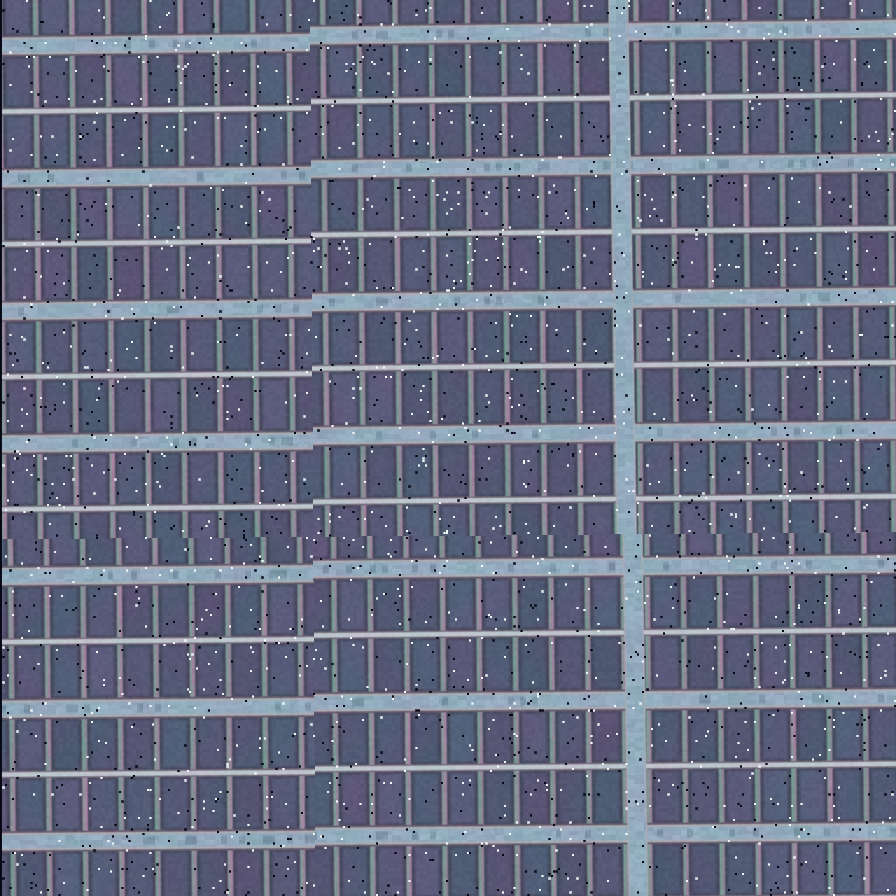
This pattern is drawn by a WebGL 2 fragment shader. Its source:

```glsl
#version 300 es
precision highp float;
// A glazed facade: slate panes between pale mullions, thin rails and wide floor bands.
// Three blocks of sheared, repeated cells are offset from each other and split by
// one wide post; hashed tints, grain and black and white specks weather the surface.
uniform vec2 u_resolution;
out vec4 fragColor;

float hash(vec2 p) {
    vec3 q = fract(vec3(p.xyx) * 0.1031);
    q += dot(q, q.yzx + 33.33);
    return fract((q.x + q.y) * q.z);
}

// Coverage of a strip, given the distance to its centre line.
float strip(float d, float halfWidth, float soft) {
    return 1.0 - smoothstep(halfWidth - soft, halfWidth + soft, abs(d));
}

void main() {
    vec2 p = gl_FragCoord.xy / u_resolution;
    p.y = 1.0 - p.y;
    float px = 1.0 / min(u_resolution.x, u_resolution.y);
    float soft = max(0.0012, 0.75 * px);

    // Blocks: a seam on the left, a post on the right, a sideways slip low down
    float slip = 0.0065 * step(0.602 - 0.008 * p.x, p.y);
    float afterSeam = step(0.346 + 0.006 * p.y, p.x);
    float postDistance = p.x - 0.690 - 0.016 * p.y - slip;
    float afterPost = step(0.0, postDistance);

    // Sheared coordinates, counted in floors and columns
    float tilt = p.x * (0.012 - 0.004 * p.y) + afterSeam * (0.0078 - 0.005 * p.y);
    float level = (p.y + tilt - 0.0515) / 0.148;
    float columnStart = 0.0396 - 0.0025 * afterSeam - 0.0137 * afterPost;
    float column = (p.x - 0.0095 * p.y - slip - columnStart) / 0.04037;

    // Distances to the nearest band, rail and mullion
    float bandDistance = (fract(level + 0.5) - 0.5) * 0.148;
    float railDistance = (fract(level) - 0.494) * 0.148;
    float mullionDistance = (fract(column + 0.5) - 0.5) * 0.04037;

    // Panes: one tint each, with a darker frame inside the edges
    float block = afterSeam + afterPost;
    vec2 pane = vec2(floor(column) + 41.0 * block, floor(level * 2.0) + 9.0);
    vec3 blueGlass = vec3(0.315, 0.365, 0.465);
    vec3 violetGlass = vec3(0.355, 0.340, 0.465);
    vec3 color = mix(blueGlass, violetGlass, hash(pane + 3.0));
    color *= 0.95 + 0.10 * hash(pane + 17.0);
    float inset = min(abs(mullionDistance) - 0.0030,
        min(abs(railDistance) - 0.0026, abs(bandDistance) - 0.0098));
    inset = min(inset, abs(postDistance) - 0.0110);
    color = mix(vec3(0.275, 0.285, 0.370), color, smoothstep(0.0015, 0.0065, inset));

    // Mullions: green or pink cast, varying by column and pane
    float pinkness = hash(vec2(floor(column + 0.5) + 41.0 * block, pane.y));
    vec3 mullion = mix(vec3(0.50, 0.57, 0.58), vec3(0.60, 0.55, 0.62), pinkness);
    mullion += vec3(0.04, -0.03, 0.01) * sign(mullionDistance);
    color = mix(color, mullion, strip(mullionDistance, 0.0030, soft * 1.3));

    // Rails: a bright line with a dull rosy rim
    color = mix(color, vec3(0.45, 0.42, 0.48), strip(railDistance, 0.0042, soft));
    color = mix(color, vec3(0.74, 0.77, 0.80), strip(railDistance, 0.0025, soft));

    // Floor bands and post: mottled pale blue with warm edges
    float mottle = hash(floor(p * vec2(96.0, 192.0)) + 5.0) - 0.5;
    vec3 paleBlue = vec3(0.575, 0.670, 0.745) + 0.06 * mottle;
    vec3 warmEdge = vec3(0.66, 0.67, 0.70);
    color = mix(color, vec3(0.40, 0.36, 0.43), strip(bandDistance, 0.0118, soft));
    vec3 band = mix(warmEdge, paleBlue, strip(bandDistance, 0.0070, 0.0015));
    float stain = step(0.86, hash(vec2(floor(p.x * 150.0), floor(level + 0.5) + 7.0)));
    band -= 0.09 * stain * strip(bandDistance, 0.0045, 0.002);
    color = mix(color, band, strip(bandDistance, 0.0097, soft));
    vec3 post = mix(warmEdge, paleBlue, strip(postDistance, 0.0095, 0.0015));
    color = mix(color, post, strip(postDistance, 0.0112, soft));

    // Grain in soft blocks and layered sines
    color += 0.030 * (hash(floor(p * 256.0) + 71.0) - 0.5);
    color += 0.012 * sin(p.x * 61.0 + 2.0 * sin(p.y * 37.0)) * vec3(1.0, -0.6, 0.2);

    // Dark strip along the left side
    color = mix(vec3(0.02, 0.03, 0.08), color, smoothstep(0.0015, 0.0015 + soft, p.x));

    // Specks: sparse square dots, half black and half white
    vec2 speck = p * 384.0;
    vec2 fromCentre = abs(fract(speck) - 0.5);
    float dotMask = clamp((0.5 - max(fromCentre.x, fromCentre.y)) / (384.0 * px) + 0.5, 0.0, 1.0);
    float chance = hash(floor(speck) + 131.0);
    color = mix(color, vec3(0.01, 0.02, 0.07), dotMask * step(chance, 0.010));
    color = mix(color, vec3(0.95, 0.97, 0.98), dotMask * step(0.991, chance));

    fragColor = vec4(clamp(color, 0.0, 1.0), 1.0);
}
```
